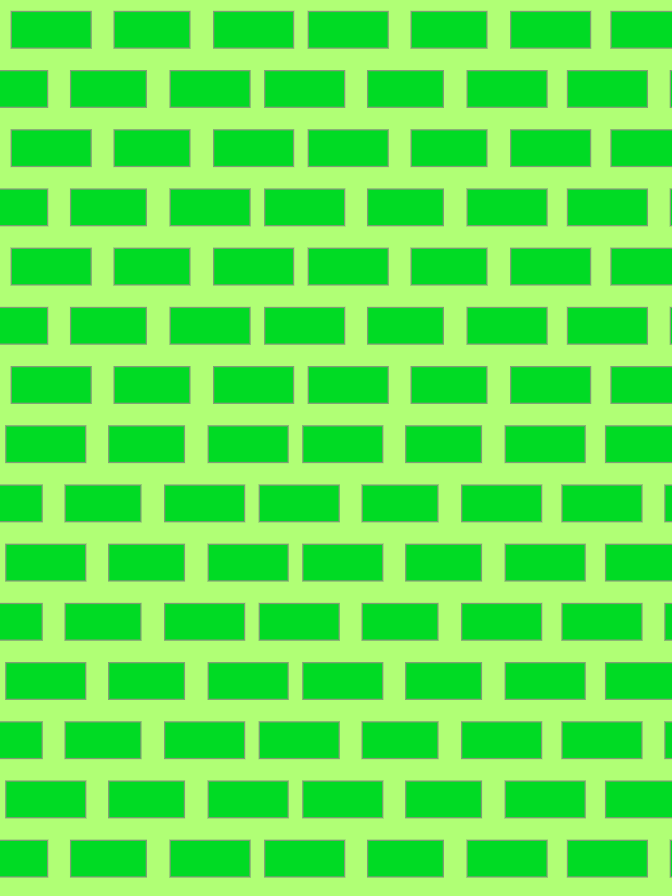
Give the GLSL for this pattern, as a WebGL 1 fragment shader.

```glsl
precision highp float;

uniform vec2 u_resolution;

// Lengths are fractions of the canvas width
#define ROW_PITCH 0.0881
#define BRICK_HEIGHT 0.0564
#define ORIGIN vec2(0.0158, 0.0161)
#define TRIPLE_PITCH 0.442
#define PAIR_PITCH 0.8925
#define STAGGER 0.0648
#define SLIP 0.0081
#define ROWS_PER_BAND 7.0
#define LINE_WIDTH 0.0019
#define MORTAR_COLOR vec3(0.69, 1.0, 0.46)
#define BRICK_COLOR vec3(0.0, 0.86, 0.14)
#define LINE_COLOR vec3(0.5, 0.61, 0.46)

// Sideways offset of a row: alternate staggering, and a slip in every other band
float rowShift(float row) {
  float band = floor(row / ROWS_PER_BAND);
  float staggered = mod(row + min(band, 1.0), 2.0);
  return staggered * STAGGER + mod(band, 2.0) * SLIP;
}

// Signed distance to a rectangle given by its first corner and size
float rectDistance(vec2 p, vec2 corner, vec2 size) {
  vec2 d = abs(p - corner - 0.5 * size) - 0.5 * size;
  return max(d.x, d.y);
}

// Distance to the nearest brick of a row; bricks come in uneven groups of three
float bricksDistance(vec2 p) {
  float margin = 0.007;
  float x = mod(p.x + margin, PAIR_PITCH);
  x -= TRIPLE_PITCH * step(TRIPLE_PITCH, x) + margin;
  float nearest = 1.0;
  for (int i = 0; i < 3; i++) {
    float k = float(i);
    float isMiddle = 1.0 - abs(k - 1.0);
    float left = 0.1506 * k + 0.0025 * isMiddle;
    vec2 size = vec2(0.1208 - 0.0062 * isMiddle, BRICK_HEIGHT);
    nearest = min(nearest, rectDistance(vec2(x, p.y), vec2(left, 0.0), size));
  }
  return nearest;
}

float coverage(float distance, float pixel) {
  return clamp(0.5 - distance / pixel, 0.0, 1.0);
}

void main() {
  float pixel = 1.0 / u_resolution.x;
  vec2 p = vec2(gl_FragCoord.x, u_resolution.y - gl_FragCoord.y) * pixel - ORIGIN;

  // Rows count downward, split halfway through the mortar
  float halfGap = 0.5 * (ROW_PITCH - BRICK_HEIGHT);
  float row = floor((p.y + halfGap) / ROW_PITCH);
  p.y -= row * ROW_PITCH;
  p.x += rowShift(row);

  // Outlined bricks over mortar
  float d = bricksDistance(p);
  vec3 color = mix(MORTAR_COLOR, LINE_COLOR, coverage(d, pixel));
  color = mix(color, BRICK_COLOR, coverage(d + LINE_WIDTH, pixel));
  gl_FragColor = vec4(color, 1.0);
}
```
